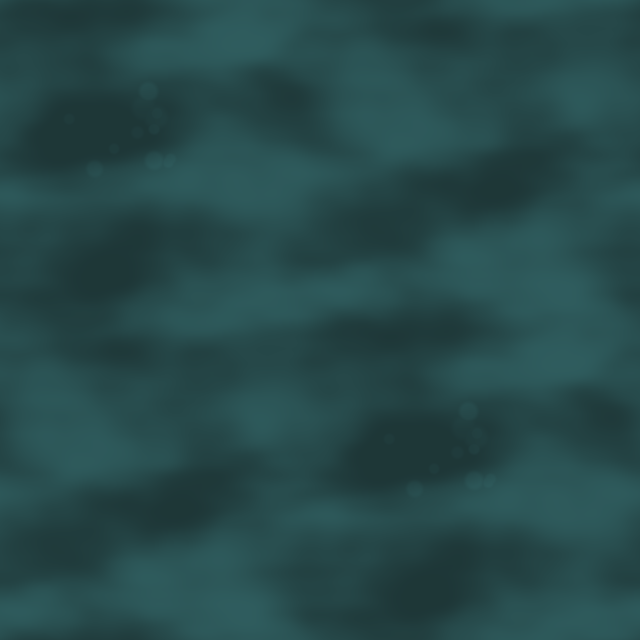
Give the GLSL for this texture, as a WebGL 2 fragment shader.

```glsl
#version 300 es
precision highp float;

#define DARK vec3(0.117, 0.214, 0.216)
#define LIGHT vec3(0.184, 0.362, 0.368)
#define CLOUD_CELLS ivec2(4, 6)
#define STREAK_CELLS ivec2(4, 60)
#define CONTRAST 0.62
#define BAND_STRENGTH 0.17
#define BUBBLES 12
#define BUBBLE_CENTER vec2(0.19, 0.795)
#define BUBBLE_SPREAD vec2(0.10, 0.07)
#define BUBBLE_OPACITY 0.26

const float TAU = 6.2831853;

uniform vec2 u_resolution;
out vec4 fragColor;

// Integer hash to two values in 0..1
vec2 hash2(ivec2 cell, int seed) {
    uvec3 v = uvec3(ivec3(cell, seed)) * 1664525u + 1013904u;
    v.x += v.y * v.z; v.y += v.z * v.x; v.z += v.x * v.y;
    v ^= v >> 16u;
    v.x += v.y * v.z; v.y += v.z * v.x;
    return vec2(v.xy >> 8u) / 16777216.0;
}

// Wraps a cell to the tile, whose two diagonal halves repeat each other
ivec2 wrapCell(ivec2 cell, ivec2 count) {
    cell = (cell % count + count) % count;
    if (cell.x >= count.x / 2) cell = (cell + count / 2) % count;
    return cell;
}

float gradientDot(ivec2 cell, vec2 offset, ivec2 count, int seed) {
    float angle = TAU * hash2(wrapCell(cell, count), seed).x;
    return dot(vec2(cos(angle), sin(angle)), offset);
}

// Tiling gradient noise; both counts must be even
float gradientNoise(vec2 p, ivec2 count, int seed) {
    p *= vec2(count);
    ivec2 cell = ivec2(floor(p));
    vec2 f = fract(p);
    vec2 w = f * f * f * (f * (f * 6.0 - 15.0) + 10.0);
    ivec2 e = ivec2(1, 0);
    float low = mix(gradientDot(cell, f, count, seed),
                    gradientDot(cell + e.xy, f - vec2(1, 0), count, seed), w.x);
    float high = mix(gradientDot(cell + e.yx, f - vec2(0, 1), count, seed),
                     gradientDot(cell + e.xx, f - vec2(1, 1), count, seed), w.x);
    return mix(low, high, w.y);
}

float clouds(vec2 p) {
    float sum = 0.0, amplitude = 1.0;
    ivec2 count = CLOUD_CELLS;
    for (int i = 0; i < 3; i++) {
        sum += amplitude * gradientNoise(p, count, 11 + i);
        amplitude *= 0.4;
        count *= 2;
    }
    return sum;
}

// Shortest offset to a point repeated at the tile corners and centre
vec2 nearestOffset(vec2 d) {
    vec2 a = d - round(d);
    vec2 b = d - 0.5 - round(d - 0.5);
    return dot(a, a) < dot(b, b) ? a : b;
}

// Soft translucent discs gathered in a loose cluster
float bubbles(vec2 d) {
    float cover = 0.0;
    for (int i = 0; i < BUBBLES; i++) {
        vec2 place = (hash2(ivec2(i, 3), 41) * 2.0 - 1.0) * BUBBLE_SPREAD;
        vec2 look = hash2(ivec2(i, 7), 42);
        float radius = mix(0.009, 0.021, look.x * look.x);
        float disc = 1.0 - smoothstep(radius * 0.6, radius * 1.15, length(d - place));
        cover = max(cover, disc * mix(0.35, 1.0, look.y));
    }
    return cover;
}

void main() {
    vec2 p = gl_FragCoord.xy / u_resolution;

    // Drifting haze with slightly rising bands
    float drift = gradientNoise(p, ivec2(2, 4), 5);
    float field = clouds(p + vec2(0.0, 0.05 * drift));
    field += BAND_STRENGTH * sin(TAU * (5.0 * p.y - p.x) + 3.0 * drift);
    field += 0.03 * gradientNoise(p, STREAK_CELLS, 23);

    // Darker pool behind the bubbles
    vec2 d = nearestOffset(p - BUBBLE_CENTER);
    vec2 pool = d / vec2(0.17, 0.08);
    field += 0.03 - 0.4 * exp(-dot(pool, pool));

    float tone = smoothstep(-CONTRAST, CONTRAST, field);
    tone = min(tone + BUBBLE_OPACITY * bubbles(d), 1.0);
    fragColor = vec4(mix(DARK, LIGHT, tone), 1.0);
}
```
